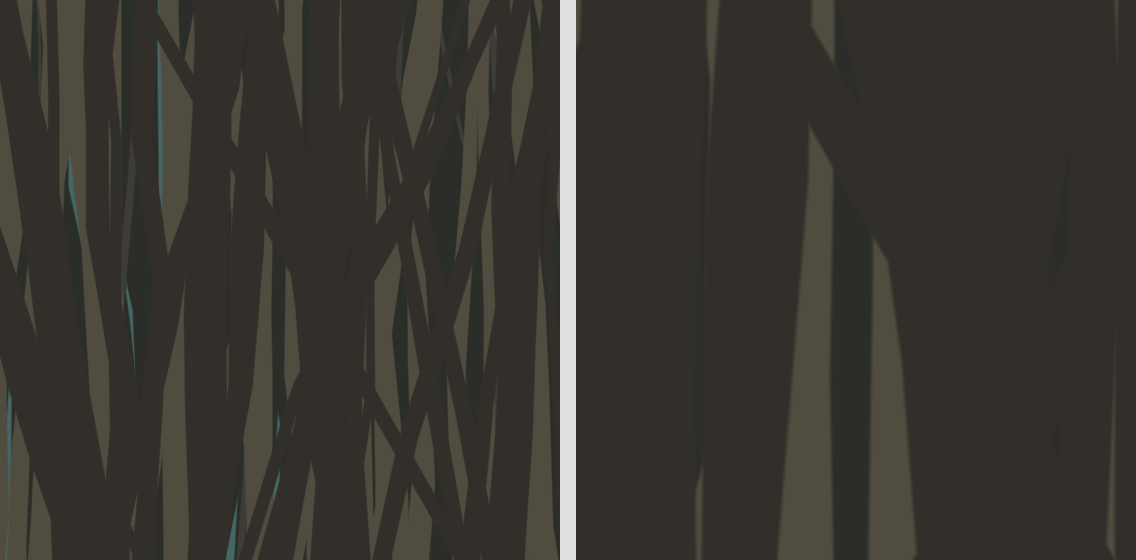
Left, the full canvas; right, a detail of the centre.
This texture is drawn by a WebGL 1 fragment shader. Its source:

```glsl
precision highp float;
// Dense thicket of dark, near-vertical stems over olive stalks and slivers of teal light.

uniform vec2 u_resolution;

const int MAX_STRANDS = 44;
const float EDGE = 0.0018;   // half width of the soft stem edge

float hash(vec2 p) {
  vec3 q = fract(p.xyx * vec3(0.1031, 0.1030, 0.0973));
  q += dot(q, q.yzx + 33.33);
  return fract((q.x + q.y) * q.z);
}

// Random values joined by straight segments, giving kinked stems
float polyline(float t, float id) {
  float knot = floor(t);
  return mix(hash(vec2(id, knot)), hash(vec2(id, knot + 1.0)), fract(t));
}

// Coverage of one stem: a wandering, leaning band of varying width
float strand(vec2 p, float root, float id, float width, float wander) {
  float t = p.y * mix(2.2, 4.2, hash(vec2(id, 71.0))) + 9.0 * hash(vec2(id, 83.0));
  float r = 2.0 * hash(vec2(id, 97.0)) - 1.0;
  float lean = 0.26 * r * r * r;
  float center = root + lean * (p.y - 0.5) + wander * (polyline(t, id) - 0.5);
  float thickness = width * mix(0.4, 1.6, hash(vec2(id, 59.0)));
  thickness *= mix(0.65, 1.35, polyline(t + 0.4, id + 0.5));
  return 1.0 - smoothstep(-EDGE, EDGE, abs(p.x - center) - 0.5 * thickness);
}

// Coverage of a whole row of stems with jittered roots
float thicket(vec2 p, float count, float seed, float width, float wander) {
  float cover = 0.0;
  for (int i = 0; i < MAX_STRANDS; i++) {
    float n = float(i);
    if (n >= count) break;
    float id = seed + n * 3.0;
    float jitter = mix(-0.4, 1.4, hash(vec2(id, 41.0)));
    float root = (n + jitter) / count * 1.1 - 0.05;
    cover = max(cover, strand(p, root, id, width, wander));
  }
  return cover;
}

// Tilts the row so its stems run diagonally
vec2 shear(vec2 p, float slope) {
  return vec2(p.x - slope * (p.y - 0.5), p.y);
}

void main() {
  vec2 p = gl_FragCoord.xy / u_resolution;

  vec3 teal = vec3(0.265, 0.405, 0.395);
  vec3 shade = vec3(0.170, 0.175, 0.155);
  vec3 haze = vec3(0.235, 0.240, 0.215);
  vec3 olive = vec3(0.314, 0.302, 0.250);
  vec3 bark = vec3(0.196, 0.184, 0.165);

  // Back to front: light, shaded stems, faint stalks, olive stalks
  vec3 color = mix(teal, shade, thicket(p, 42.0, 11.0, 0.060, 0.035));
  color = mix(color, haze, thicket(p, 7.0, 211.0, 0.009, 0.025));
  color = mix(color, olive, thicket(p, 23.0, 307.0, 0.037, 0.040));

  // Front stems, with a few diagonals crossing them
  float front = thicket(p, 23.0, 503.0, 0.043, 0.050);
  front = max(front, thicket(shear(p, -0.50), 2.0, 701.0, 0.032, 0.090));
  front = max(front, thicket(shear(p, 0.42), 2.0, 809.0, 0.038, 0.090));
  color = mix(color, bark, front);

  gl_FragColor = vec4(color, 1.0);
}
```
